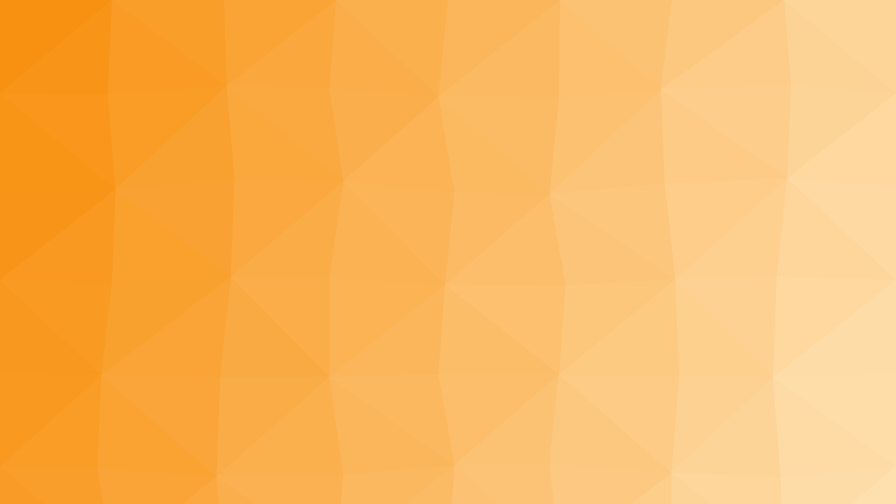
This background is drawn by a WebGL 2 fragment shader. Its source:

```glsl
#version 300 es
precision highp float;

uniform vec2 u_resolution;
out vec4 outColor;

const vec2 GRID = vec2(8.0, 5.4);
const vec3 DEEP_ORANGE = vec3(0.972, 0.555, 0.035);
const vec3 PALE_PEACH = vec3(0.998, 0.888, 0.708);

// Sideways wave, with a different rhythm in the left, middle and right bands
float swayX(vec2 id) {
    float left = 0.083 * cos(1.2 * (id.y - 2.2)) + 0.0625 * (id.x - 1.5);
    float phase = 2.2 + max(1.1 * (id.x - 4.0), -0.2);
    float middle = 0.083 * cos(2.094 * (id.y - phase));
    float right = 0.083 * (13.0 - 2.0 * id.x) * sin(1.2 * (id.y - 2.5));
    return (id.x < 2.5 ? left : id.x < 5.5 ? middle : right) - 0.018;
}

// Vertical wave that fades and flips down the canvas
float swayY(vec2 id) {
    float fade = cos(0.8 * (id.y - 1.8));
    return 0.095 * fade * cos(1.396 * (id.x - 4.6)) + 0.0125 * (id.y - 2.0);
}

// Grid point, displaced except along the outer frame
vec2 gridVertex(vec2 id) {
    bool inner = id.x > 0.5 && id.x < 7.5 && id.y > 0.5 && id.y < 5.5;
    return inner ? id + vec2(swayX(id), swayY(id)) : id;
}

// Signed distance to the line a-b, positive on the inner side
float edgeDistance(vec2 p, vec2 a, vec2 b) {
    vec2 along = normalize(b - a);
    vec2 offset = p - a;
    return along.x * offset.y - along.y * offset.x;
}

float insideDepth(vec2 p, vec2 a, vec2 b, vec2 c) {
    return min(edgeDistance(p, a, b),
               min(edgeDistance(p, b, c), edgeDistance(p, c, a)));
}

// Flat colour taken from the centre of a facet
vec3 facetColor(vec2 a, vec2 b, vec2 c) {
    vec2 center = (a + b + c) / (3.0 * GRID);
    float t = clamp(dot(center, vec2(0.87, 0.13)), 0.0, 1.0);
    return mix(DEEP_ORANGE, PALE_PEACH, t);
}

void keepDeepest(vec2 p, vec2 a, vec2 b, vec2 c, inout float best, inout vec3 color) {
    float depth = insideDepth(p, a, b, c);
    if (depth > best) {
        best = depth;
        color = facetColor(a, b, c);
    }
}

// Search the nearby cells for the facet that holds p
vec3 facetMesh(vec2 p) {
    float best = -10.0;
    vec3 color = DEEP_ORANGE;
    for (int j = -1; j <= 1; j++) {
        for (int i = -1; i <= 1; i++) {
            vec2 id = floor(p) + vec2(i, j);
            vec2 a = gridVertex(id);
            vec2 b = gridVertex(id + vec2(1, 0));
            vec2 c = gridVertex(id + vec2(0, 1));
            vec2 d = gridVertex(id + vec2(1, 1));
            // Diagonals alternate like a checkerboard
            if (mod(id.x + id.y, 2.0) < 0.5) {
                keepDeepest(p, a, b, c, best, color);
                keepDeepest(p, d, c, b, best, color);
            } else {
                keepDeepest(p, b, d, a, best, color);
                keepDeepest(p, c, a, d, best, color);
            }
        }
    }
    return color;
}

void main() {
    // Four samples per pixel smooth the facet edges
    vec3 color = vec3(0.0);
    for (int s = 0; s < 4; s++) {
        vec2 shift = vec2(s % 2, s / 2) * 0.5 - 0.25;
        vec2 uv = (gl_FragCoord.xy + shift) / u_resolution;
        color += 0.25 * facetMesh(vec2(uv.x, 1.0 - uv.y) * GRID);
    }
    outColor = vec4(color, 1.0);
}
```
